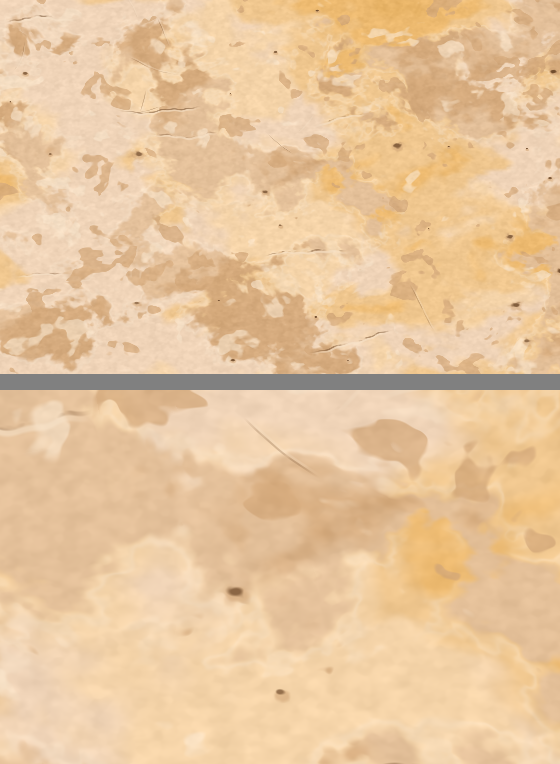
Top: the whole. Bottom: its middle third, enlarged.
This texture is drawn by a WebGL 2 fragment shader. Its source:

```glsl
#version 300 es
precision highp float;

#define PEEL_LEVEL 0.32
#define PEEL_SOFTNESS 0.22
#define OCHRE_LEVEL 1.15
#define HONEY_LEVEL 0.35
#define RELIEF 0.020
#define GRAIN 0.012
#define PIT_GRID 9.0
#define PIT_CHANCE 0.2
#define CRACKS 7
#define SCRATCHES 9

uniform vec2 u_resolution;
out vec4 fragColor;

const vec3 CREAM = vec3(0.96, 0.83, 0.66);
const vec3 PALE = vec3(0.94, 0.83, 0.72);
const vec3 HONEY = vec3(0.94, 0.78, 0.56);
const vec3 OCHRE = vec3(0.93, 0.73, 0.44);
const vec3 TAN = vec3(0.89, 0.75, 0.60);
const vec3 CLAY = vec3(0.83, 0.66, 0.48);
const vec3 LIME = vec3(0.97, 0.89, 0.79);
const vec3 SHADOW = vec3(0.42, 0.28, 0.16);

vec3 hash3(vec2 c) {
    vec3 q = fract(c.xyx * vec3(0.1031, 0.1030, 0.0973));
    q += dot(q, q.yxz + 33.33);
    return fract((q.xxy + q.yzz) * q.zyx);
}

// Soft cellular noise: random cell values blended by distance.
float cells(vec2 p) {
    vec2 base = floor(p);
    float total = 0.0, weight = 0.0;
    for (int y = -1; y <= 1; y++)
    for (int x = -1; x <= 1; x++) {
        vec2 c = base + vec2(x, y);
        vec3 h = hash3(c + 71.0);
        vec2 d = c + h.xy - p;
        float w = exp(-4.0 * dot(d, d));
        total += w * h.z;
        weight += w;
    }
    return total / weight - 0.5;
}

// Layered cells scaled to roughly unit variance.
float layers(vec2 p, int count, float gain) {
    float sum = 0.0, power = 0.0, amp = 1.0;
    for (int i = 0; i < count; i++) {
        sum += amp * cells(p);
        power += amp * amp;
        amp *= gain;
        p = mat2(1.6, 1.2, -1.2, 1.6) * p + 17.3;
    }
    return sum / (0.23 * sqrt(power));
}

float wearAt(vec2 p) {
    return layers(p * vec2(3.4, 4.4) + 5.0, 6, 0.64);
}

// Wandering line: x = dark groove, y = lit lower lip.
vec2 groove(vec2 p, vec2 center, float angle, float halfLength, float width, float sway) {
    float c = cos(angle), s = sin(angle);
    vec2 q = mat2(c, -s, s, c) * (p - center);
    float phase = center.x * 40.0;
    q.y += sway * (sin(q.x * 23.0 + phase) + 0.5 * sin(q.x * 61.0 + phase) + 0.25 * sin(q.x * 170.0));
    float taper = 1.0 - smoothstep(0.5, 1.0, abs(q.x) / halfLength);
    float line = 1.0 - smoothstep(width * 0.4, width * 1.6, abs(q.y));
    float lip = 1.0 - smoothstep(width * 0.5, width * 2.2, abs(q.y + width * 2.2));
    return vec2(line, lip) * taper;
}

void main() {
    vec2 p = gl_FragCoord.xy / u_resolution.y;
    float aspect = u_resolution.x / u_resolution.y;
    vec2 w = p + 0.012 * sin(p.yx * vec2(19.0, 15.0) + 2.0 * sin(p * 11.0));

    // Paint coats
    float tone = layers(w * vec2(2.6, 3.4) + 31.0, 5, 0.62);
    vec3 col = mix(CREAM, PALE, smoothstep(-0.5, 0.6, tone));
    float middle = exp(-pow((p.x / aspect - 0.58) / 0.27, 2.0));
    float pigment = layers(w * vec2(2.8, 4.6) + 57.0, 5, 0.5) + 1.1 * middle - 0.5;
    col = mix(col, HONEY, smoothstep(HONEY_LEVEL - 0.3, HONEY_LEVEL + 0.3, pigment));
    float ochre = smoothstep(OCHRE_LEVEL - 0.22, OCHRE_LEVEL + 0.28, pigment);
    col = mix(col, OCHRE, ochre);
    col = mix(col, vec3(0.87, 0.66, 0.34), 0.6 * smoothstep(1.7, 2.6, pigment));

    // Peeled plaster with ragged edges
    float wear = wearAt(w);
    float slope = wear - wearAt(w + vec2(-0.0025, 0.0035));
    float peel = wear - 0.6 * ochre - PEEL_LEVEL;
    float bare = smoothstep(-PEEL_SOFTNESS, PEEL_SOFTNESS, peel);
    float stain = layers(w * vec2(4.0, 6.0) + 83.0, 5, 0.65);
    vec3 plaster = mix(TAN, CLAY, smoothstep(-0.2, 1.1, stain + 0.35 * peel));
    col = mix(col, plaster, bare * 0.95);
    col = mix(col, LIME, 0.35 * exp(-pow((peel + 0.3) / 0.16, 2.0)) * (1.0 - ochre));

    // Small chips and lime flecks
    float chips = layers(w * vec2(17.0, 21.0) + 11.0, 3, 0.55);
    col = mix(col, CLAY, 0.75 * smoothstep(1.35, 1.65, chips + 0.25 * tone));
    col = mix(col, LIME, 0.65 * smoothstep(1.35, 1.9, -chips + 0.3 * wear));

    // Raking light and grain
    float grain = layers(p * vec2(70.0, 95.0), 2, 0.7);
    col += RELIEF * clamp(slope * 1.6, -2.5, 2.0) + GRAIN * grain;

    // Long cracks and short scratches
    for (int i = 0; i < CRACKS + SCRATCHES; i++) {
        vec3 a = hash3(vec2(float(i) * 3.7 + 2.0, 9.0));
        vec3 b = hash3(vec2(float(i) * 5.3 + 1.0, 41.0));
        bool crack = i < CRACKS;
        float angle = crack ? 0.5 * (b.x - 0.5) : 3.1 * b.x;
        float reach = crack ? mix(0.06, 0.15, b.y) : mix(0.03, 0.09, b.y);
        float width = crack ? 0.0017 : 0.0011;
        vec2 g = groove(w, a.xy * vec2(aspect, 1.0), angle, reach, width, crack ? 0.004 : 0.0007);
        float broken = smoothstep(-1.2, 0.6, chips + grain * 0.5);
        col = mix(col, LIME, g.y * (crack ? 0.55 : 0.25));
        col = mix(col, SHADOW, g.x * broken * (crack ? 0.5 : 0.25));
    }

    // Scattered pits, each kept inside its cell
    vec2 cell = floor(p * PIT_GRID);
    vec3 spot = hash3(cell + 19.0), kind = hash3(cell + 137.0);
    vec2 d = p - (cell + 0.2 + 0.6 * spot.xy) / PIT_GRID;
    float radius = mix(0.002, 0.0075, kind.x * kind.x);
    float ragged = 1.0 + 0.18 * grain;
    float present = step(spot.z, PIT_CHANCE);
    float rim = length((d + vec2(-0.001, 0.003)) * vec2(0.8, 1.2)) * ragged;
    float pit = length(d * vec2(0.75, 1.2)) * ragged;
    col = mix(col, CLAY, 0.6 * present * (1.0 - smoothstep(radius, radius * 2.4, rim)));
    col = mix(col, SHADOW, present * mix(0.6, 0.95, kind.y) * (1.0 - smoothstep(radius * 0.5, radius * 1.3, pit)));

    fragColor = vec4(clamp(col, 0.0, 1.0), 1.0);
}
```
